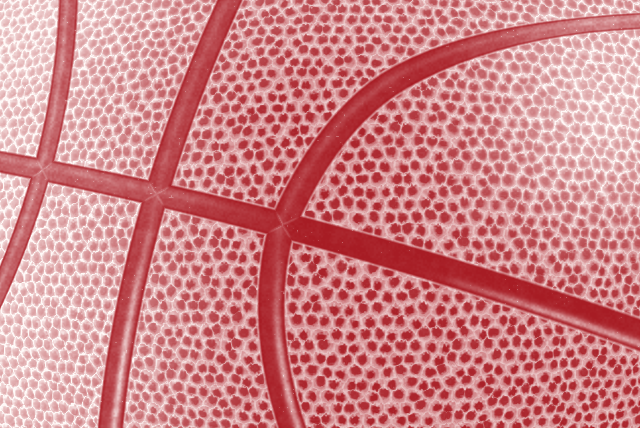
Write a Shadertoy shader that draws this texture.

```glsl
// Close-up of a pebbled red leather ball crossed by curved grooves.

const vec3  DEEP_RED = vec3(0.655, 0.11, 0.14);
const vec3  PALE     = vec3(1.0, 0.975, 0.97);
const vec2  BULGE_CENTER = vec2(0.85, 0.40);  // point of the ball nearest the viewer
const float BULGE    = 0.35;                  // foreshortening away from it
const float PEBBLE_SPACING = 0.0355;
const float PEBBLE_RADIUS  = 0.32;            // in spacings
const float JITTER   = 0.42;
const float ROW      = 0.866;                 // row height of the staggered grid
const vec2  LIGHT_DIR = vec2(-0.6, 0.8);
const vec2  SHEEN_CENTER = vec2(1.43, 0.74);
const vec2  SHEEN_SIZE   = vec2(0.30, 0.29);
const float GRAIN    = 0.16;

vec2 hash22(vec2 p) {
    vec3 h = fract(vec3(p.xyx) * vec3(0.1031, 0.1030, 0.0973));
    h += dot(h, h.yzx + 33.33);
    return fract((h.xx + h.yz) * h.zy);
}

float valueNoise(vec2 p) {
    vec2 i = floor(p), f = fract(p);
    f *= f * (3.0 - 2.0 * f);
    return mix(mix(hash22(i).x, hash22(i + vec2(1, 0)).x, f.x),
               mix(hash22(i + vec2(0, 1)).x, hash22(i + vec2(1, 1)).x, f.x), f.y);
}

// Keeps the nearest signed distance to a quadratic curve, positive on its right.
void nearCurve(vec2 p, vec2 a, vec2 b, vec2 c, inout float nearest) {
    vec2 prev = a;
    for (int i = 1; i <= 12; i++) {
        float t = float(i) / 12.0;
        vec2 next = mix(mix(a, b, t), mix(b, c, t), t);
        vec2 e = next - prev, w = p - prev;
        float d = length(w - e * clamp(dot(w, e) / dot(e, e), 0.0, 1.0));
        if (d < abs(nearest)) nearest = w.x * e.y > w.y * e.x ? d : -d;
        prev = next;
    }
}

// Tone across a groove: u runs from -1 to 1 between its lips.
float grooveTone(float u, float base, float ridge, float ridgeAt) {
    float k = (u - ridgeAt) / 0.3;
    return (base + ridge * exp(-k * k)) * (1.0 - 0.65 * smoothstep(0.65, 0.92, abs(u)));
}

// near.x, near.y: smallest and second smallest |u| so far.
void addGroove(float u, float grooveShade, inout vec2 near, inout float shade) {
    float a = abs(u);
    if (a < near.x) { near = vec2(a, near.x); shade = grooveShade; }
    else near.y = min(near.y, a);
}

// Staggered cells: xy = offset from the nearest pebble, z = gap to the next, w = random.
vec4 pebbles(vec2 q) {
    float row = floor(q.y / ROW + 0.5);
    float f1 = 9.0, f2 = 9.0, rnd = 0.0;
    vec2 offset = vec2(0);
    for (int j = -1; j <= 1; j++) {
        float r = row + float(j), shift = 0.5 * mod(r, 2.0);
        float col = floor(q.x - shift + 0.5);
        for (int i = -1; i <= 1; i++) {
            vec2 id = vec2(col + float(i), r);
            vec2 h = hash22(id + 200.0);
            vec2 d = q - vec2(id.x + shift, r * ROW) - JITTER * (h - 0.5);
            float len = length(d);
            if (len < f1) { f2 = f1; f1 = len; offset = d; rnd = h.y; }
            else f2 = min(f2, len);
        }
    }
    return vec4(offset, f2 - f1, rnd);
}

void mainImage(out vec4 fragColor, in vec2 fragCoord) {
    vec2 p = fragCoord / iResolution.y;
    float px = 1.0 / iResolution.y;
    float x = p.x, y = p.y;
    float fine = valueNoise(p * 210.0) - 0.5;
    float coarse = valueNoise(p * 55.0) - 0.5;

    // Grooves
    vec2 near = vec2(99.0);
    float shade = 0.0;

    float u = (y - (0.622 - 0.186 * x - 0.0567 * x * x)) / (1.03 * mix(0.025, 0.037, x / 1.5));
    float ridge = 0.12 * (1.0 - smoothstep(0.4, 0.7, x)) + 0.5 * smoothstep(0.95, 1.3, x);
    float lean = mix(0.3, -0.58, smoothstep(0.7, 1.0, x));
    addGroove(u, grooveTone(u, mix(0.32, 0.02, smoothstep(0.1, 0.75, x)), ridge, lean), near, shade);

    u = (x - (0.16 + 0.155 * (y - 1.0) - 0.301 * (y - 1.0) * (y - 0.6))) / 0.0225;
    addGroove(u, grooveTone(u, 0.3, 0.18, -0.2), near, shade);

    u = (x - (0.258 + 0.198 * y + 0.181 * y * (y - 0.551))) / 0.0295;
    ridge = 0.1 + 0.45 * (1.0 - smoothstep(0.15, 0.55, y));
    addGroove(u, grooveTone(u, 0.17, ridge, mix(0.3, -0.2, smoothstep(0.45, 0.65, y))), near, shade);

    float arc = 99.0;
    nearCurve(p, vec2(0.69, -0.02), vec2(0.595, 0.25), vec2(0.66, 0.474), arc);
    nearCurve(p, vec2(0.66, 0.474), vec2(0.771, 0.728), vec2(0.9375, 0.82), arc);
    nearCurve(p, vec2(0.9375, 0.82), vec2(1.165, 0.945), vec2(1.56, 0.953), arc);
    u = arc / mix(0.031, 0.019, smoothstep(0.85, 1.4, x));
    ridge = 0.12 + 0.38 * (1.0 - smoothstep(0.1, 0.42, y));
    lean = mix(0.42, -0.25, smoothstep(0.35, 0.5, y));
    addGroove(u, grooveTone(u, 0.06 + 0.4 * smoothstep(0.95, 1.45, x), ridge, lean), near, shade);

    float crease = (1.0 - smoothstep(0.0, 0.25, near.y - near.x)) * (1.0 - smoothstep(0.6, 1.0, near.y));
    shade += 0.15 * crease + (0.04 + 0.2 * shade) * (fine + coarse);
    shade += 0.3 * smoothstep(0.44, 0.5, fine);

    // Broad light on the leather and loss of focus toward the far sides
    vec2 s = (p - SHEEN_CENTER) / SHEEN_SIZE;
    float sheen = exp(-dot(s, s));
    float leftGlow = 1.0 - smoothstep(-0.1, 0.72, x);
    float light = clamp(leftGlow + 0.85 * sheen + 0.25 * smoothstep(0.7, 1.05, y), 0.0, 1.0);
    float blur = max(sheen, smoothstep(0.55, 1.15, y - 1.1 * x + 0.25)) * 0.16;

    // Pebbles: dark caps inside a pale raised web
    vec2 c = p - BULGE_CENTER;
    vec2 q = c * (1.0 + BULGE * dot(c, c)) / PEBBLE_SPACING;
    vec4 cell = pebbles(q + 0.22 * vec2(coarse, fine));
    float soft = 0.05 + blur + px / PEBBLE_SPACING;
    float radius = PEBBLE_RADIUS + 0.07 * (cell.w - 0.5);
    float cap = 1.0 - smoothstep(radius - soft, radius + soft, length(cell.xy));
    cap *= smoothstep(1.02, 1.2, near.x);
    float web = 1.0 - smoothstep(0.03, 0.24 + blur, cell.z);
    float webTone = mix(0.64, 0.97, light) * mix(0.83, 1.06, web) + GRAIN * (fine + 0.5 * coarse);
    float capTone = mix(0.02, 0.70, light) + 0.06 * cell.w + 0.08 * max(fine, 0.0);
    float leather = mix(webTone, capTone, cap);
    leather += (0.04 + 0.28 * light) * dot(cell.xy, LIGHT_DIR) * (1.0 - 2.0 * blur);

    // Compose, with a pale lip beside each groove
    leather += 0.12 * (1.0 - smoothstep(1.0, 1.25, near.x));
    float edge = 0.035 + px / 0.028 + 0.5 * blur;
    float tone = mix(shade, leather, smoothstep(1.0 - edge, 1.0 + edge, near.x));
    fragColor = vec4(mix(DEEP_RED, PALE, clamp(tone, 0.0, 1.0)), 1.0);
}
```
